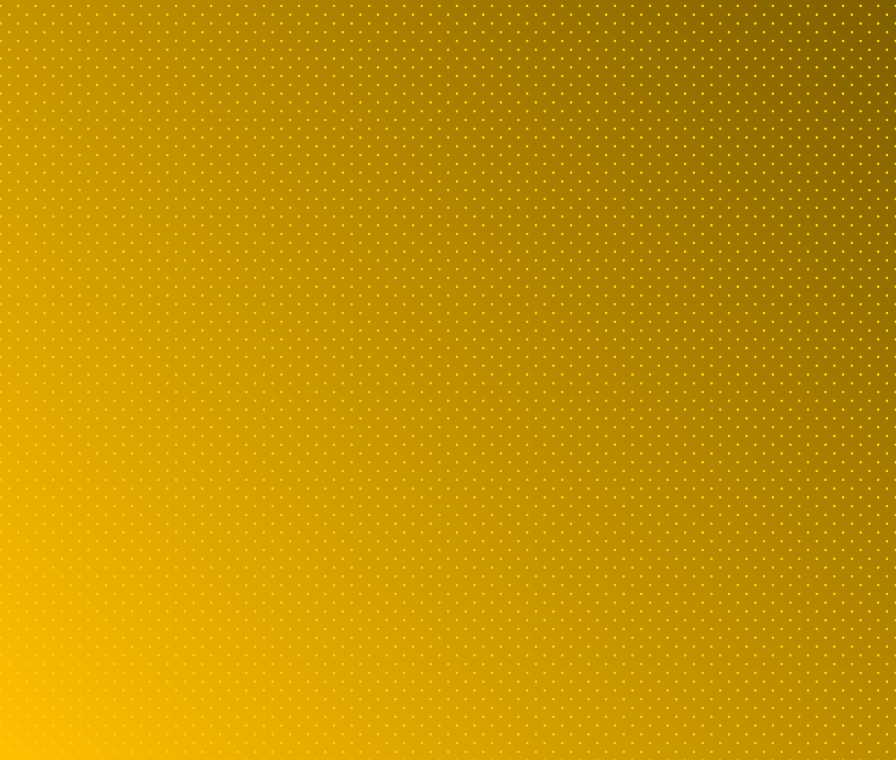
Reproduce this background procedurally as a WebGL 1 fragment shader.

```glsl
precision highp float;
// Golden diagonal gradient covered by a fine staggered grid of bright dots.

uniform vec2 u_resolution;

// Distance from the nearest dot centre, in grid cells.
float staggeredDistance(vec2 cell) {
  vec2 mainDot = fract(cell + 0.5) - 0.5;
  vec2 offsetDot = fract(cell) - 0.5;
  return min(length(mainDot), length(offsetDot));
}

void main() {
  // Gradient at 45 degrees, bright at lower left and dark at upper right
  float along = dot(gl_FragCoord.xy, vec2(1.0)) / (u_resolution.x + u_resolution.y);
  vec3 gold = vec3(1.0, 0.753, 0.0);
  vec3 color = gold * mix(1.0, 0.5, along);

  // Dot grid, measured from the top left in canvas widths
  float spacing = 0.01959;
  vec2 fromTop = vec2(gl_FragCoord.x, u_resolution.y - gl_FragCoord.y) / u_resolution.x;
  vec2 cell = (fromTop - vec2(0.461, 0.3494)) / spacing;
  float pixel = 1.0 / (u_resolution.x * spacing);
  float radius = 0.075;
  float edge = 0.5 * pixel;
  float coverage = 1.0 - smoothstep(radius - edge, radius + edge, staggeredDistance(cell));
  color = mix(color, vec3(1.0, 0.79, 0.08), coverage);

  gl_FragColor = vec4(color, 1.0);
}
```
